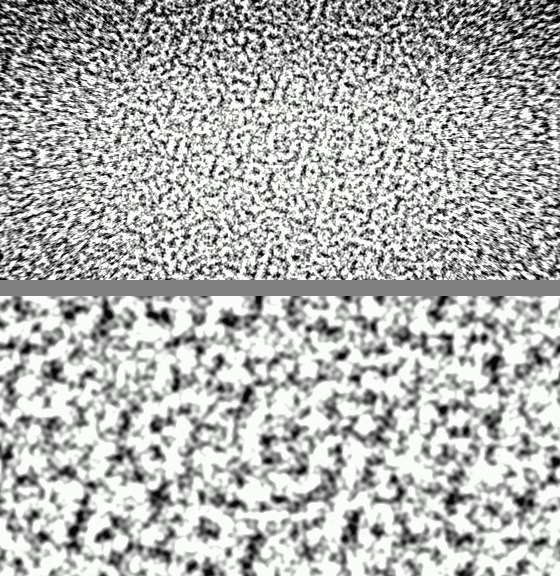
Top: the whole. Bottom: its middle third, enlarged.
Reproduce this texture procedurally as a Shadertoy shader.

```glsl
// Black and white speckled grain, rounded in the middle, streaked outward at the sides.

const vec3  DARK_COLOR     = vec3(0.03);
const vec3  LIGHT_COLOR    = vec3(0.98, 0.99, 0.98);
const float GRAIN_FREQ     = 48.0;              // grains per canvas height
const vec2  STREAK_FREQ    = vec2(30.0, 65.0);  // along the radius, around the centre
const vec2  STREAK_RANGE   = vec2(0.35, 0.95);  // distance from the middle column
const float SPECKLE_RATIO  = 2.25;              // speckle frequency over grain frequency
const float GRAIN_AMOUNT   = 1.35;
const float SPECKLE_AMOUNT = 0.85;
const float BRIGHTNESS     = 0.83;
const float SIDE_SHADE     = 0.20;
const float TOP_SHADE      = 0.31;
const float BOTTOM_SHADE   = 0.08;
const float TAU            = 6.28319;

// Integer hash of a lattice cell, from 0 to 1
float hash(vec2 cell) {
    uvec2 v = uvec2(ivec2(cell)) * 1664525u + 1013904223u;
    v.x += v.y * 1664525u;
    v.y += v.x * 1664525u;
    v ^= v >> 16u;
    v.x += v.y * 1664525u;
    v.x ^= v.x >> 16u;
    return float(v.x & 65535u) / 65536.0;
}

// Dot product of a random unit gradient and the offset from its corner
float cornerSlope(vec2 cell, vec2 offset) {
    float angle = TAU * hash(cell);
    return dot(vec2(cos(angle), sin(angle)), offset);
}

float gradientNoise(vec2 p) {
    vec2 cell = floor(p);
    vec2 f = p - cell;
    vec2 blend = f * f * f * (f * (f * 6.0 - 15.0) + 10.0);
    vec2 e = vec2(1.0, 0.0);
    float low  = mix(cornerSlope(cell, f), cornerSlope(cell + e.xy, f - e.xy), blend.x);
    float high = mix(cornerSlope(cell + e.yx, f - e.yx), cornerSlope(cell + e.xx, f - e.xx), blend.x);
    return mix(low, high, blend.y);
}

mat2 rotation(float angle) {
    float c = cos(angle), s = sin(angle);
    return mat2(c, s, -s, c);
}

// Coarse grain roughened by a turned layer of fine speckle
float grain(vec2 p) {
    vec2 fine = rotation(0.5) * p * SPECKLE_RATIO + 71.3;
    return GRAIN_AMOUNT * gradientNoise(p) + SPECKLE_AMOUNT * gradientNoise(fine);
}

// Grain drawn out along rays from the centre, independent on each side
float streaks(vec2 p) {
    vec2 polar = vec2(length(p), atan(p.y, abs(p.x) + 0.001));
    return grain(polar * STREAK_FREQ + vec2(p.x < 0.0 ? 137.0 : 0.0, 211.0));
}

// Local brightness, falling off to the sides and most of all to the top
float lighting(vec2 p) {
    return BRIGHTNESS - SIDE_SHADE * p.x * p.x
         - TOP_SHADE * smoothstep(0.05, 0.5, p.y)
         - BOTTOM_SHADE * smoothstep(0.2, 0.5, -p.y);
}

void mainImage(out vec4 fragColor, in vec2 fragCoord) {
    vec2 p = (fragCoord - 0.5 * iResolution.xy) / iResolution.y;

    // Blend along a quarter circle, which keeps the contrast even
    float turn = 0.25 * TAU * smoothstep(STREAK_RANGE.x, STREAK_RANGE.y, abs(p.x));
    float texture_ = cos(turn) * grain(rotation(0.3) * p * GRAIN_FREQ) + sin(turn) * streaks(p);

    float tone = clamp(lighting(p) + texture_, 0.0, 1.0);
    fragColor = vec4(mix(DARK_COLOR, LIGHT_COLOR, tone), 1.0);
}
```
